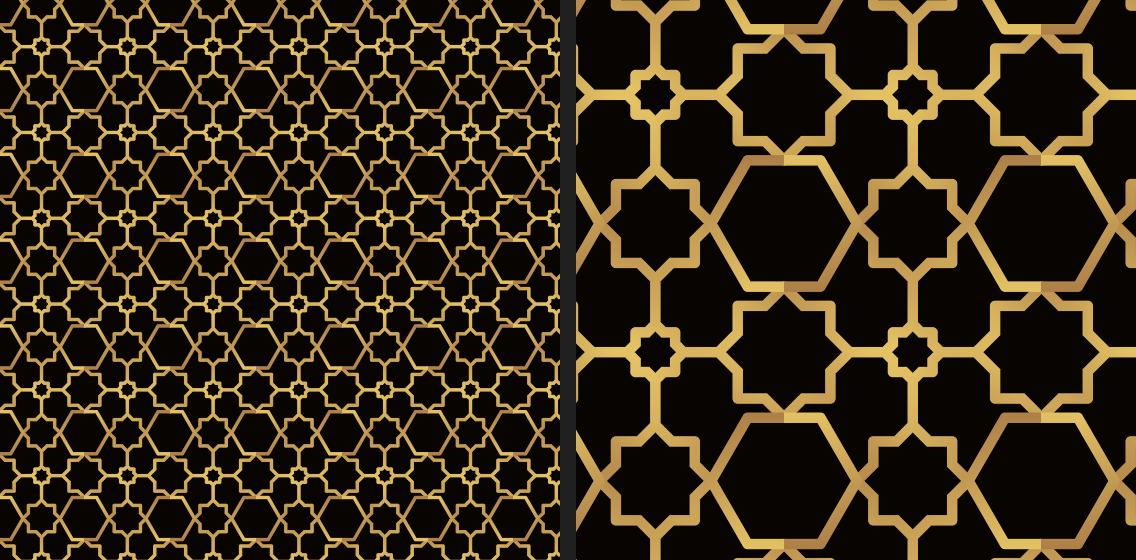
Left, the full canvas; right, a detail of the centre.
Write a three.js fragment shader that draws this pattern.

```glsl
// Gold lattice on black: hexagons, two sizes of eight-pointed star and a small
// star joined by short bars. One cell is folded into a quadrant, each outline
// is a distance function, and the metal is a blend of two golds.

#define REPEATS 6.527
#define ORIGIN vec2(0.484, 0.983)   // small star position within a cell
#define HALF_LINE 0.0204
#define HEX_APOTHEM 0.2453
#define WIDE_STAR 0.1800
#define TALL_STAR 0.1532
#define SMALL_STAR 0.0770
#define BACKGROUND vec3(0.026, 0.017, 0.006)
#define DARK_GOLD vec3(0.68, 0.50, 0.28)
#define BRIGHT_GOLD vec3(0.89, 0.76, 0.39)

varying vec2 vUv;

const float TAU = 6.2831853;
const float ROOT2 = 1.4142136;

float squareDistance(vec2 p, float halfSide) {
  vec2 d = abs(p) - halfSide;
  return length(max(d, 0.0)) + min(max(d.x, d.y), 0.0);
}

// Outline of a square joined with the same square turned by 45 degrees
float starOutline(vec2 p, float halfSide) {
  vec2 turned = vec2(p.x + p.y, p.y - p.x) / ROOT2;
  return abs(min(squareDistance(p, halfSide), squareDistance(turned, halfSide)));
}

// Outline of a regular hexagon with flat top and bottom
float hexOutline(vec2 p, float apothem) {
  const vec2 slant = vec2(-0.8660, 0.5);
  p = abs(p);
  p -= 2.0 * min(dot(slant, p), 0.0) * slant;
  float halfEdge = 0.57735 * apothem;
  return length(p - vec2(clamp(p.x, -halfEdge, halfEdge), apothem));
}

float segmentDistance(vec2 p, vec2 a, vec2 b) {
  vec2 ab = b - a;
  return length(p - a - ab * clamp(dot(p - a, ab) / dot(ab, ab), 0.0, 1.0));
}

float coverage(float dist, float pixel) {
  return 1.0 - smoothstep(-0.6 * pixel, 0.6 * pixel, dist - HALF_LINE);
}

void main() {
  vec2 grid = vUv * REPEATS;
  float pixel = max(fwidth(grid.x), fwidth(grid.y));
  vec2 cell = fract(grid - ORIGIN) - 0.5;   // hexagon at the centre
  vec2 quad = abs(cell);
  vec2 fromSmall = 0.5 - quad;              // small star at the corners

  // Stars and the bars between their tips
  float lattice = starOutline(fromSmall, SMALL_STAR);
  lattice = min(lattice, starOutline(quad - vec2(0.0, 0.5), WIDE_STAR));
  lattice = min(lattice, starOutline(quad - vec2(0.5, 0.0), TALL_STAR));
  float tip = SMALL_STAR * ROOT2;
  lattice = min(lattice, segmentDistance(fromSmall,
    vec2(tip, 0.0), vec2(0.5 - WIDE_STAR * ROOT2, 0.0)));
  lattice = min(lattice, segmentDistance(fromSmall,
    vec2(0.0, tip), vec2(0.0, 0.5 - TALL_STAR * ROOT2)));
  float hexagon = hexOutline(cell, HEX_APOTHEM);

  // Lattice dims away from the small stars, with a faint diagonal sheen
  float sheen = 0.12 * sin(TAU * (2.0 * cell.x + cell.y));
  float latticeShine = 0.98 - dot(fromSmall, vec2(0.5, 1.2)) + sheen;

  // Hexagon halves carry opposite vertical gradients, meeting at a hard seam
  float side = cell.x < 0.0 ? -1.0 : 1.0;
  float hexShine = 0.5 + side * cell.y * 1.9 - 0.7 * max(quad.x - 0.15, 0.0);

  vec3 latticeGold = mix(DARK_GOLD, BRIGHT_GOLD, clamp(latticeShine, 0.0, 1.0));
  vec3 hexGold = mix(DARK_GOLD, BRIGHT_GOLD, clamp(hexShine, 0.0, 1.0));

  vec3 color = mix(BACKGROUND, latticeGold, coverage(lattice, pixel));
  color = mix(color, hexGold, coverage(hexagon, pixel));
  gl_FragColor = vec4(color, 1.0);
}
```
